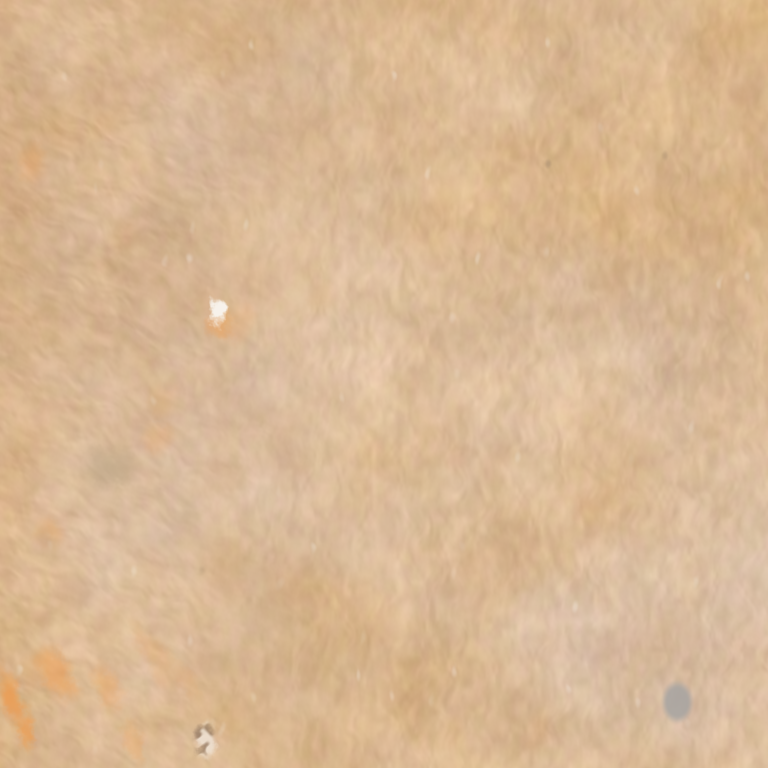
Give the GLSL for this texture, as a Shadertoy shader.

```glsl
const vec3 SAND = vec3(0.855, 0.724, 0.579);
const vec3 ORANGE = vec3(0.93, 0.61, 0.31);
const vec3 GREY = vec3(0.65, 0.64, 0.63);
const vec3 TAUPE = vec3(0.70, 0.62, 0.50);
const vec3 UMBER = vec3(0.52, 0.43, 0.36);
const vec3 CHALK = vec3(0.97, 0.95, 0.92);

const vec3 PALE_SHIFT = vec3(0.02, 0.08, 0.19);    // honey to pale clouds
const vec3 LIGHT_SHIFT = vec3(0.095, 0.10, 0.09);  // dark to light clouds
const vec3 LEFT_SHADE = vec3(-0.018, -0.018, -0.004); // duller left side
const float CLOUD_SCALE = 5.0;
const vec2 MOTTLE_SCALE = vec2(30.0, 22.0);
const float MOTTLE = 0.07;
const float GRAIN = 0.085;
const vec2 GRAIN_SCALE = vec2(105.0, 50.0);
const float LEFT_GRAIN_TILT = 0.9;
const int STAIN_COUNT = 7;

const vec2 CHIP_AT = vec2(0.283, 0.594);
const vec2 DOT_AT = vec2(0.882, 0.086);
const vec2 SMUDGE_AT = vec2(0.14, 0.39);
const vec2 SCUFF_AT = vec2(0.265, 0.038);

float hash(vec2 p) {
    return fract(sin(dot(p, vec2(127.1, 311.7))) * 43758.5453);
}

float noise(vec2 p) {
    vec2 i = floor(p), f = fract(p);
    f = f * f * (3.0 - 2.0 * f);
    float low = mix(hash(i), hash(i + vec2(1, 0)), f.x);
    float high = mix(hash(i + vec2(0, 1)), hash(i + vec2(1, 1)), f.x);
    return mix(low, high, f.y);
}

mat2 rotate(float a) {
    return mat2(cos(a), -sin(a), sin(a), cos(a));
}

// Layered noise centred on zero
float clouds(vec2 p) {
    float sum = 0.0, amp = 0.5;
    for (int i = 0; i < 5; i++) {
        sum += amp * (noise(p) - 0.5);
        p = rotate(0.6) * p * 2.03 + 17.3;
        amp *= 0.6;
    }
    return sum;
}

// Fine fibres, longer along y, bent so that they do not line up
float fibres(vec2 p) {
    p += 0.012 * vec2(noise(p * 35.0), noise(p * 35.0 + 60.0));
    return 0.6 * noise(p * GRAIN_SCALE) + 0.4 * noise(p * GRAIN_SCALE * 1.8 + 31.7) - 0.5;
}

float blob(vec2 p, vec2 radius, float soft) {
    return 1.0 - smoothstep(1.0 - soft, 1.0 + soft, length(p / radius));
}

// One jittered fleck in a random share of the grid cells
float flecks(vec2 p, float cells, float share, vec2 radius) {
    vec2 id = floor(p * cells);
    vec2 jitter = vec2(hash(id + 3.1), hash(id + 8.7)) - 0.5;
    vec2 q = fract(p * cells) - 0.5 - 0.5 * jitter;
    float strength = mix(0.25, 1.0, hash(id + 5.9));
    return step(hash(id + 1.3), share) * strength * blob(q, radius, 0.8);
}

void mainImage(out vec4 fragColor, in vec2 fragCoord) {
    vec2 uv = fragCoord / iResolution.xy;
    float left = 1.0 - smoothstep(0.15, 0.5, uv.x + 0.3 * clouds(uv * 6.0));

    // Soft mottling and broad drift of tone
    float pale = clouds(uv * CLOUD_SCALE + 4.2);
    float light = clouds(uv * CLOUD_SCALE * 1.6 + 51.0);
    pale += 0.16 * (uv.x - 0.5) * (1.0 - uv.y) + 0.1 * (0.5 - uv.y);
    vec3 color = SAND + PALE_SHIFT * pale + LIGHT_SHIFT * light;
    color += LEFT_SHADE * left * smoothstep(0.1, 0.4, uv.y);
    color += MOTTLE * clouds(uv * MOTTLE_SCALE + 73.0) * vec3(0.9, 1.0, 1.2);

    // Grain: upright on the right, slanted on the left
    float grain = mix(fibres(uv), fibres(rotate(LEFT_GRAIN_TILT) * uv), left);
    float tint = noise(uv * vec2(85.0, 55.0) + 9.0) - 0.5;
    color += GRAIN * grain + vec3(0.010, -0.014, 0.020) * tint;

    // Scattered flecks
    float rust = flecks(uv + 0.025 * clouds(uv * 30.0), 11.0, 0.13, vec2(0.15, 0.20));
    color = mix(color, ORANGE, 0.3 * rust * mix(0.3, 1.0, left));
    color = mix(color, CHALK, 0.32 * flecks(uv + 0.006 * noise(uv * 70.0), 26.0, 0.06, vec2(0.08, 0.15)));
    color = mix(color, UMBER, 0.35 * flecks(uv + 0.37, 15.0, 0.03, vec2(0.05, 0.07)));

    // Ragged orange stains, strongest in the lower left corner
    vec2 ragged = uv + 0.035 * vec2(clouds(uv * 28.0), clouds(uv * 28.0 + 40.0));
    for (int i = 0; i < STAIN_COUNT; i++) {
        float k = float(i);
        float r = hash(vec2(k, 2.7));
        vec2 at = vec2(0.01 + 0.27 * fract(k * 0.618), 0.03 + 0.17 * r);
        vec2 size = vec2(0.012, 0.028) * mix(0.7, 1.3, hash(vec2(k, 6.1)));
        vec2 q = rotate(0.9 * r) * (ragged - at);
        color = mix(color, ORANGE, 0.85 * exp(-7.0 * at.x) * blob(q, size, 0.7));
    }

    // Taupe smudge and grey dot
    color = mix(color, TAUPE, 0.5 * blob(ragged - SMUDGE_AT, vec2(0.034, 0.023), 0.8));
    color = mix(color, GREY, 0.85 * blob(uv - DOT_AT, vec2(0.018, 0.024), 0.3));

    // White chip with a rusty lower edge
    vec2 chip = rotate(0.5) * (ragged - CHIP_AT);
    color = mix(color, ORANGE, 0.45 * blob(chip + vec2(0.0, 0.018), vec2(0.014, 0.016), 0.7));
    color = mix(color, CHALK, blob(chip, vec2(0.009, 0.015), 0.5));

    // Broken scuff of chalk and umber
    float shard = smoothstep(0.2, 0.6, noise(rotate(0.7) * uv * 120.0));
    float scuff = blob(ragged - SCUFF_AT, vec2(0.014, 0.020), 0.6);
    color = mix(color, mix(UMBER, CHALK, shard), 0.65 * scuff);

    fragColor = vec4(clamp(color, 0.0, 1.0), 1.0);
}
```
